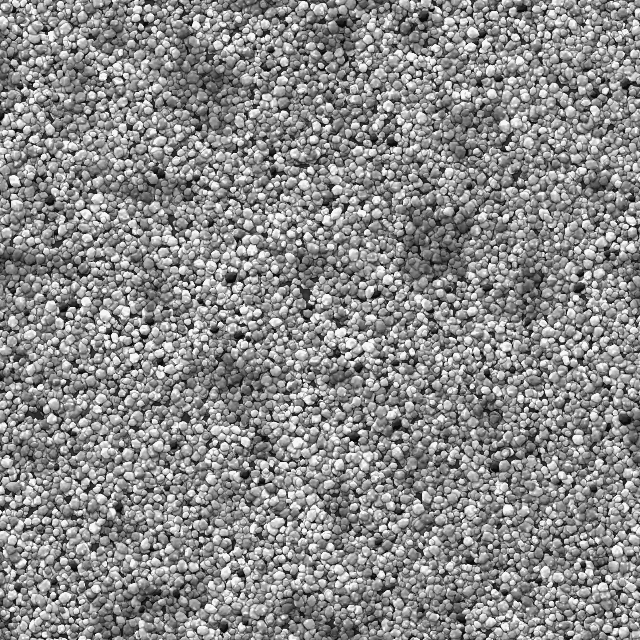
This texture is drawn by a Shadertoy shader. Its source:

```glsl
// Coarse grey sand: layers of small angular quartz grains with dark gaps between them.

const int LAYERS = 6;              // grain sheets, painted from bottom to top
const int FACES = 6;               // sides of one grain
const float CELLS = 62.0;          // grid cells across the canvas
const float KEEP = 0.82;           // share of cells holding a grain
const vec2 RADIUS = vec2(0.28, 0.58);
const vec2 TONE = vec2(0.50, 0.90);
const float DARK_SHARE = 0.015;    // share of black mineral grains
const float DARK_TONE = 0.16;
const float GAP_TONE = 0.20;
const float ROUNDNESS = 0.35;
const float SHADOW = 0.62;
const float SHADOW_REACH = 1.5;    // in grain radii
const float FACET_LIGHT = 0.16;
const float GRIT = 0.30;           // mottling inside the grains
const float GLINT = 0.20;
const vec2 LIGHT = vec2(-0.35, 0.94);

float hash1(vec2 p) {
    vec3 q = fract(p.xyx * 0.1031);
    q += dot(q, q.yzx + 33.33);
    return fract((q.x + q.y) * q.z);
}

vec4 hash4(vec2 p) {
    vec4 q = fract(p.xyxy * vec4(0.1031, 0.1030, 0.0973, 0.1099));
    q += dot(q, q.wzxy + 33.33);
    return fract((q.xxyz + q.yzzw) * q.zywx);
}

float noise(vec2 p) {
    vec2 i = floor(p), f = fract(p);
    f = f * f * (3.0 - 2.0 * f);
    return mix(mix(hash1(i), hash1(i + vec2(1, 0)), f.x),
               mix(hash1(i + vec2(0, 1)), hash1(i + vec2(1, 1)), f.x), f.y);
}

mat2 rotation(float a) {
    float c = cos(a), s = sin(a);
    return mat2(c, -s, s, c);
}

// Rounded polygon: x is the distance ratio (1 at the rim), yz the nearest face normal.
vec3 grainShape(vec2 p, vec2 seed) {
    float rim = 0.0;
    vec2 normal = vec2(0.0, 1.0);
    for (int k = 0; k < FACES; k++) {
        vec2 h = hash4(seed + float(k) * 7.3).xy;
        float a = (float(k) + 0.7 * (h.x - 0.5)) * 6.2832 / float(FACES);
        vec2 dir = vec2(cos(a), sin(a));
        float d = dot(p, dir) / mix(0.80, 1.08, h.y);
        if (d > rim) { rim = d; normal = dir; }
    }
    return vec3(mix(rim, length(p), ROUNDNESS), normal);
}

// Paints one grain and its contact shadow over the given shade.
float paintGrain(float shade, vec2 offset, vec2 seed, vec2 light, float grit, float pixel) {
    vec4 h = hash4(seed);
    vec4 g = hash4(seed + 51.7);
    if (h.z > KEEP) return shade;

    float radius = mix(RADIUS.x, RADIUS.y, h.w * h.w);
    float aspect = mix(0.84, 1.18, g.x);
    mat2 turn = rotation(g.y * 6.2832);
    vec2 p = turn * (offset - 0.6 * (h.xy - 0.5)) / radius;
    p /= vec2(aspect, 1.0 / aspect);
    if (dot(p, p) > 4.0) return shade;

    vec2 localLight = turn * light;
    vec3 shape = grainShape(p, seed + 13.1);
    float d = shape.x;

    // Shadow is deeper on the side away from the light
    float away = 0.5 - 0.5 * dot(p, localLight) / max(length(p), 0.01);
    float fall = 1.0 - smoothstep(0.9, SHADOW_REACH, d);
    shade *= 1.0 - SHADOW * mix(0.45, 1.0, away) * fall;

    // Body tone, facets, inner mottling and bright glints
    float tone = mix(TONE.x, TONE.y, g.z);
    if (g.w < DARK_SHARE) tone = DARK_TONE;
    float body = tone + FACET_LIGHT * dot(shape.yz, localLight) * smoothstep(0.25, 0.75, d);
    body += 0.06 * dot(p, localLight);
    body += GRIT * (grit - 0.5) * mix(0.5, 1.2, h.w) * min(1.0, tone * 2.0);
    body += GLINT * smoothstep(0.62, 0.82, grit) * step(0.3, tone);
    body -= 0.12 * smoothstep(0.75, 1.0, d) * away;

    float soft = max(pixel / radius, 0.10);
    return mix(shade, body, 1.0 - smoothstep(1.0 - 0.5 * soft, 1.0 + 0.5 * soft, d));
}

void mainImage(out vec4 fragColor, in vec2 fragCoord) {
    vec2 uv = fragCoord / iResolution.y;
    float pixel = CELLS / iResolution.y;
    float grit = 0.55 * noise(uv * 165.0) + 0.45 * noise(uv * 310.0 + 40.0);
    float shade = GAP_TONE * (0.6 + 0.8 * grit);

    // Each sheet has its own turned grid
    for (int i = 0; i < LAYERS; i++) {
        float layer = float(i);
        mat2 turn = rotation(layer * 1.3 + 0.4);
        vec2 q = turn * uv * CELLS + layer * 17.37 + 200.0;
        vec2 cell = floor(q);
        for (int y = -1; y <= 1; y++)
        for (int x = -1; x <= 1; x++) {
            vec2 id = cell + vec2(x, y);
            shade = paintGrain(shade, q - id - 0.5, id + layer * 131.0,
                               turn * LIGHT, grit, pixel);
        }
    }

    // Shallow hollows and broad uneven lighting
    float hollow = smoothstep(0.62, 0.92, noise(uv * 17.0 + 5.0));
    shade *= 1.0 - 0.32 * hollow;
    shade *= 1.0 + 0.12 * (noise(uv * 6.0 + 9.0) - 0.5);
    fragColor = vec4(vec3(clamp(shade, 0.04, 0.97)), 1.0);
}
```
